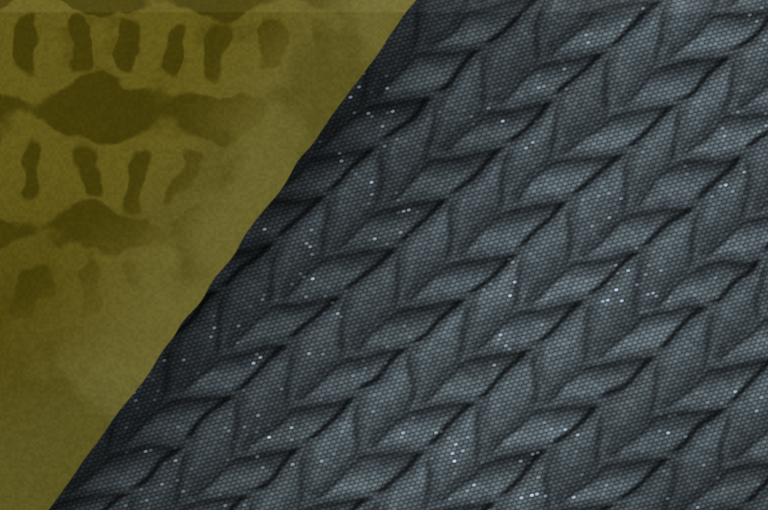
Reproduce this texture procedurally as a Shadertoy shader.

```glsl
const vec2 RUNG_FLAT = vec2(0.141, 0.016);
const vec2 RUNG_STEEP = vec2(-0.006, -0.118);
const vec2 DIAGONAL = vec2(-0.104, -0.096);

float hash(vec2 p) {
    vec3 q = fract(vec3(p.xyx) * 0.1031);
    q += dot(q, q.yzx + 33.33);
    return fract((q.x + q.y) * q.z);
}

float noise(vec2 p) {
    vec2 i = floor(p), f = fract(p);
    f = f * f * (3.0 - 2.0 * f);
    return mix(mix(hash(i), hash(i + vec2(1, 0)), f.x),
               mix(hash(i + vec2(0, 1)), hash(i + vec2(1, 1)), f.x), f.y);
}

float fbm(vec2 p) {
    float sum = 0.0, gain = 0.5;
    for (int i = 0; i < 4; i++) {
        sum += gain * noise(p);
        p = mat2(1.6, 1.2, -1.2, 1.6) * p + 7.3;
        gain *= 0.5;
    }
    return sum;
}

float area(vec2 a, vec2 b) { return a.x * b.y - a.y * b.x; }

float bump(float x, float centre, float width) {
    float d = (x - centre) / width;
    return exp(-d * d);
}

// Raised leaves in alternating flat and steep diagonal chains
vec3 quilt(vec2 p, float foldDist) {
    vec2 wobble = vec2(noise(p * 17.0), noise(p * 17.0 + 40.0)) - 0.5;
    vec2 q = p - vec2(0.854, 0.697) + wobble * 0.016;
    vec2 period = RUNG_FLAT + RUNG_STEEP;
    float chain = area(q, DIAGONAL) / area(period, DIAGONAL);
    float split = area(RUNG_FLAT, DIAGONAL) / area(period, DIAGONAL);
    bool flatLeaf = fract(chain) < split;
    q -= floor(chain) * period;
    if (!flatLeaf) q -= RUNG_FLAT;
    vec2 rung = flatLeaf ? RUNG_FLAT : RUNG_STEEP;
    float cell = area(rung, DIAGONAL);
    float along = area(q, DIAGONAL) / cell;
    float down = area(rung, q) / cell;
    float leafId = hash(vec2(floor(chain) + (flatLeaf ? 31.0 : 77.0), floor(down) + 50.0));
    down = fract(down);

    // Leaf relief, ground between leaves and slanted creases
    vec2 side = min(vec2(along, down), 1.0 - vec2(along, down));
    float leaf = smoothstep(0.04, 0.2, min(side.x, side.y));
    float relief = flatLeaf
        ? 0.19 + 0.15 * smoothstep(0.1, 0.65, down)
        : 0.33 - 0.09 * smoothstep(0.2, 0.95, along);
    relief += 0.05 * (leafId - 0.5);
    float tone = mix(0.265, relief, leaf);
    float crease = flatLeaf
        ? bump(along, 0.92, 0.07) + 0.55 * bump(along, 0.07, 0.06)
        : 0.35 * bump(along, 0.95, 0.07);
    tone -= 0.17 * crease * smoothstep(0.0, 0.15, side.y);
    tone -= 0.08 * bump(down, 0.1, 0.07) * smoothstep(0.05, 0.2, side.x);

    // Broad light, with shade beside the fold
    tone *= 0.86 + 0.36 * smoothstep(0.05, 0.55, foldDist);
    tone *= 0.88 + 0.24 * fbm(p * 4.0);
    tone *= 0.58 + 0.42 * smoothstep(0.0, 0.11, foldDist);
    tone *= 1.0 - 0.25 * smoothstep(0.25, 0.0, p.y) * smoothstep(1.1, 1.5, p.x);

    // Brick weave with scattered glints
    vec2 thread = mat2(0.97, -0.24, 0.24, 0.97) * p / vec2(0.0105, 0.0078);
    thread.x += 0.5 * mod(floor(thread.y), 2.0);
    vec2 knot = fract(thread) - 0.5;
    float stitch = smoothstep(0.6, 0.15, length(knot));
    float grain = hash(floor(thread) + 200.0);
    tone *= 0.72 + 0.38 * stitch + 0.2 * (grain - 0.5);
    float glint = smoothstep(0.93, 1.0, grain) * stitch;
    glint *= smoothstep(0.42, 0.65, fbm(p * 9.0 + 5.0)) * (0.4 + 0.6 * leaf);
    return tone * vec3(0.9, 1.02, 1.08) + glint * vec3(0.38, 0.4, 0.45);
}

// Soft golden cloth with brushed dark markings
vec3 velvet(vec2 p, float foldDist) {
    vec2 warp = vec2(fbm(p * 7.0), fbm(p * 7.0 + 20.0)) - 0.47;
    vec2 q = p + warp * vec2(0.11, 0.12);
    float band = cos((q.y - 0.9) * 27.3);
    float blots = cos((q.x - 0.065) * 66.0) * smoothstep(-0.3, 0.6, band);
    float strokes = smoothstep(-0.35, -0.95, band + 0.35 * sin(q.x * 25.0));
    float marks = max(blots, strokes) + 1.3 * (fbm(p * vec2(12.0, 16.0)) - 0.5);
    float region = smoothstep(0.04, 0.3, -foldDist) * smoothstep(0.25, 0.65, p.y);
    float dark = smoothstep(0.1, 0.6, marks) * region;
    float cloud = fbm(q * vec2(8.0, 6.0) + 11.0);
    dark += 0.45 * smoothstep(0.42, 0.65, cloud) * (1.0 - region);
    dark += 0.5 * exp(-dot((p - vec2(0.03, 0.42)) * 6.0, (p - vec2(0.03, 0.42)) * 6.0));

    float pale = smoothstep(0.32, 0.02, -foldDist) * (0.5 + 0.6 * cloud);
    pale += 0.5 * smoothstep(0.4, 0.05, p.y);
    vec3 color = mix(vec3(0.39, 0.35, 0.10), vec3(0.43, 0.41, 0.20), clamp(pale, 0.0, 1.0));
    color = mix(color, vec3(0.26, 0.23, 0.03), clamp(dark, 0.0, 1.0) * 0.9);
    return color * (0.94 + 0.12 * noise(p * 190.0));
}

void mainImage(out vec4 fragColor, in vec2 fragCoord) {
    vec2 p = fragCoord / iResolution.y;
    float soft = 1.2 / iResolution.y;

    // Diagonal fold, positive on the grey side
    float foldDist = (p.x - 0.098 - 0.716 * p.y) * 0.813;
    foldDist += 0.008 * (noise(p * 22.0) - 0.5);
    vec3 color = mix(velvet(p, foldDist), quilt(p, foldDist),
                     smoothstep(-soft, soft, foldDist));

    // Pale haze along the top border
    color += 0.045 * smoothstep(0.976 - soft, 0.976 + soft, p.y);
    fragColor = vec4(clamp(color, 0.0, 1.0), 1.0);
}
```
